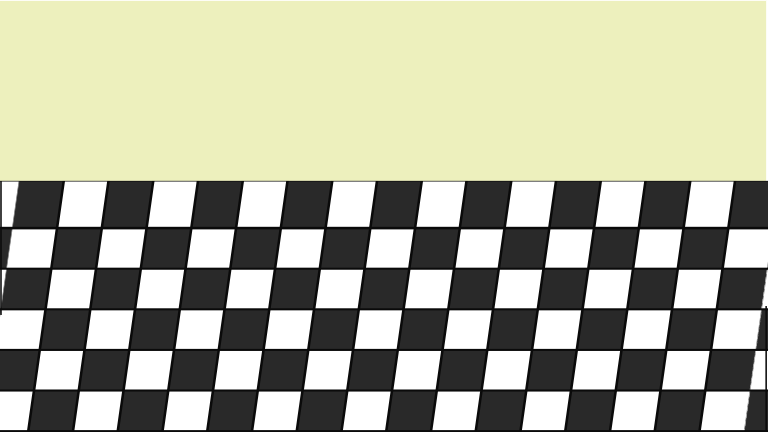
Give the GLSL for this pattern, as a WebGL 1 fragment shader.

```glsl
precision highp float;
// Slanted black and white checkerboard floor below a plain cream wall.

#define HORIZON 0.5814
#define FIRST_ROW 0.1094
#define ROW_HEIGHT 0.0940
#define TILE_WIDTH 0.10359
#define TILE_START 0.0440
#define SLANT 0.1419
#define GROUT 0.0030
#define RIGHT_EDGE 1.7735

uniform vec2 u_resolution;

const vec3 CREAM = vec3(0.93, 0.94, 0.74);
const vec3 CHARCOAL = vec3(0.16);
const vec3 INK = vec3(0.04);
const vec3 GREY = vec3(0.51);

// Antialiased coverage of a signed distance, negative inside
float cover(float dist, float pixel) {
  return clamp(0.5 - dist / pixel, 0.0, 1.0);
}

// Distance to the nearest whole number
float edgeDistance(float t) {
  return 0.5 - abs(fract(t) - 0.5);
}

// Alternates between -1 and 1 per cell, softened at cell edges
float softParity(float t, float size, float pixel) {
  float side = 1.0 - 2.0 * mod(floor(t), 2.0);
  return side * clamp(2.0 * edgeDistance(t) * size / pixel, 0.0, 1.0);
}

// Vertical post between two depths below the horizon
float post(vec2 q, float x, float from, float to, float pixel) {
  float across = abs(q.x - x) - 0.0018;
  float along = max(from - q.y, q.y - to);
  return cover(max(across, along), pixel);
}

vec3 wall(vec2 p, float pixel) {
  float inside = cover(max(p.x - RIGHT_EDGE, p.y - 0.998), pixel);
  return mix(vec3(1.0), CREAM, inside);
}

vec3 tiles(vec2 p, float pixel) {
  float depth = HORIZON - p.y;
  float column = (p.x - TILE_START + SLANT * depth) / TILE_WIDTH;
  float rowSize = depth < FIRST_ROW ? FIRST_ROW : ROW_HEIGHT;
  float row = 1.0 + (depth - FIRST_ROW) / rowSize;

  // Even cells are dark
  float parity = softParity(column, TILE_WIDTH, pixel)
               * softParity(row, rowSize, pixel);
  vec3 color = mix(vec3(1.0), CHARCOAL, 0.5 + 0.5 * parity);

  // Slanted grout, thin on the outermost seams
  float seam = floor(column + 0.5);
  float outer = max(step(seam, 0.5), step(16.5, seam));
  float seamDist = edgeDistance(column) * TILE_WIDTH;
  color = mix(color, INK, cover(seamDist - GROUT, pixel) * (1.0 - outer));
  color = mix(color, GREY, cover(seamDist - 0.0008, pixel) * outer);

  // Short pale dashes along the last seam
  float dash = step(16.5, seam) * step(0.4, fract(depth * 60.0));
  color = mix(color, vec3(0.8), 0.6 * dash * cover(seamDist - 0.001, pixel));

  // Level grout, heaviest below the first row
  float level = floor(row + 0.5);
  float halfWidth = level < 0.5 ? 0.0016 : (level < 1.5 ? 0.0030 : 0.0024);
  float rowDist = edgeDistance(row) * rowSize;
  color = mix(color, INK, cover(rowDist - halfWidth, pixel));

  // Upright ends of the floor
  vec2 q = vec2(p.x, depth);
  color = mix(color, INK, post(q, 0.0023, 0.0, 0.310, pixel));
  return mix(color, INK, post(q, RIGHT_EDGE, 0.290, 0.600, pixel));
}

void main() {
  float pixel = 1.0 / u_resolution.y;
  vec2 p = gl_FragCoord.xy * pixel;
  float floorMask = cover(p.y - HORIZON, pixel);
  vec3 color = mix(wall(p, pixel), tiles(p, pixel), floorMask);
  gl_FragColor = vec4(color, 1.0);
}
```
